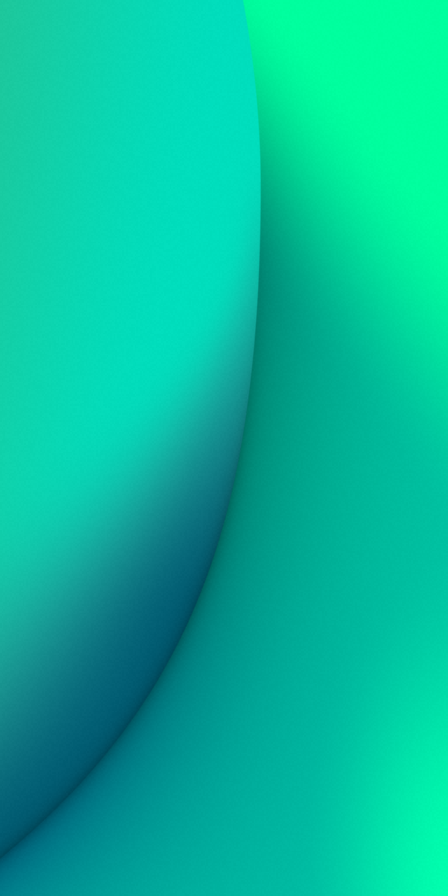
This background is drawn by a Shadertoy shader. Its source:

```glsl
// Draws a smooth turquoise curved body over a shaded teal ground with green glows.

// Curve of the body's right side, in units of the canvas width
const vec2 CREST = vec2(0.582, 1.58);
const float UPPER_BEND = 0.225;
const vec2 LOWER_BEND = vec2(0.11, 0.067);

// Body colours
const vec3 MINT = vec3(0.14, 0.76, 0.58);
const vec3 TURQUOISE = vec3(0.0, 0.87, 0.74);
const vec3 DEEP_TEAL = vec3(0.0, 0.36, 0.45);
const float HAZE = 0.32;

// Ground colours
const vec3 SHADOW_GREEN = vec3(0.0, 0.53, 0.46);
const vec3 SHADOW_BLUE = vec3(0.0, 0.40, 0.51);
const vec3 LIT_TEAL = vec3(0.0, 0.80, 0.66);
const vec3 TOP_GLOW = vec3(0.0, 1.0, 0.62);
const vec3 CORNER_GLOW = vec3(0.0, 1.0, 0.68);
const float SHADOW_REACH = 0.25;
const vec2 GLOW_DIRECTION = vec2(0.776, 0.629);

const float CREASE_WIDTH = 0.018;
const float CREASE_STRENGTH = 0.25;
const float GRAIN = 0.012;
const float GRAIN_CELLS = 256.0;

float hash(vec2 cell) {
    vec3 q = fract(vec3(cell.xyx) * 0.1031);
    q += dot(q, q.yzx + 33.33);
    return fract((q.x + q.y) * q.z);
}

// Approximate signed distance to the curve: negative inside the body
float bodyDistance(vec2 p) {
    float h = p.y - CREST.y;
    float h2 = h * h;
    float drop = UPPER_BEND * h2;
    float slope = 2.0 * UPPER_BEND * h;
    if (h < 0.0) {
        drop = LOWER_BEND.x * h2 + LOWER_BEND.y * h2 * h2;
        slope = 2.0 * LOWER_BEND.x * h + 4.0 * LOWER_BEND.y * h2 * h;
    }
    return (p.x - CREST.x + drop) / sqrt(1.0 + slope * slope);
}

// Strength of the shading along the edge, growing downwards
float edgeShade(float y) {
    return 1.0 - smoothstep(0.6, 1.7, y);
}

vec3 bodyColor(vec2 p, float depth) {
    float tint = smoothstep(-0.2, 0.55, p.x + 0.2 * (2.0 - p.y));
    vec3 color = mix(MINT, TURQUOISE, tint);
    float width = mix(0.38, 0.04, smoothstep(0.4, 1.5, p.y));
    float falloff = depth / width;
    float shade = edgeShade(p.y) * exp(-falloff * falloff);
    color = mix(color, DEEP_TEAL, shade);
    color.r += HAZE * shade * (1.0 - shade);
    return color;
}

vec3 groundColor(vec2 p, float d) {
    vec3 shadow = mix(SHADOW_BLUE, SHADOW_GREEN, smoothstep(0.0, 1.1, p.y));
    vec3 color = mix(shadow, LIT_TEAL, 1.0 - exp(-d / SHADOW_REACH));
    float topGlow = smoothstep(1.3, 1.74, dot(p, GLOW_DIRECTION));
    float cornerDistance = length((p - vec2(1.05, 0.0)) * vec2(2.0, 1.0));
    float cornerGlow = 1.0 - smoothstep(0.05, 0.8, cornerDistance);
    color = mix(color, CORNER_GLOW, cornerGlow);
    return mix(color, TOP_GLOW, topGlow);
}

void mainImage(out vec4 fragColor, in vec2 fragCoord) {
    // Width runs 0 to 1, height 0 to 2
    vec2 p = fragCoord / iResolution.xy * vec2(1.0, 2.0);
    float pixel = 1.0 / iResolution.x;
    float d = bodyDistance(p);

    // Body over ground
    vec3 body = bodyColor(p, max(-d, 0.0));
    vec3 ground = groundColor(p, max(d, 0.0));
    vec3 color = mix(body, ground, smoothstep(-pixel, pixel, d));

    // Dark crease where the two meet
    float crease = CREASE_STRENGTH * edgeShade(p.y) * exp(-abs(d) / CREASE_WIDTH);
    color *= 1.0 - crease;

    // Fine grain
    color += GRAIN * (hash(floor(p * GRAIN_CELLS)) - 0.5);
    fragColor = vec4(clamp(color, 0.0, 1.0), 1.0);
}
```
